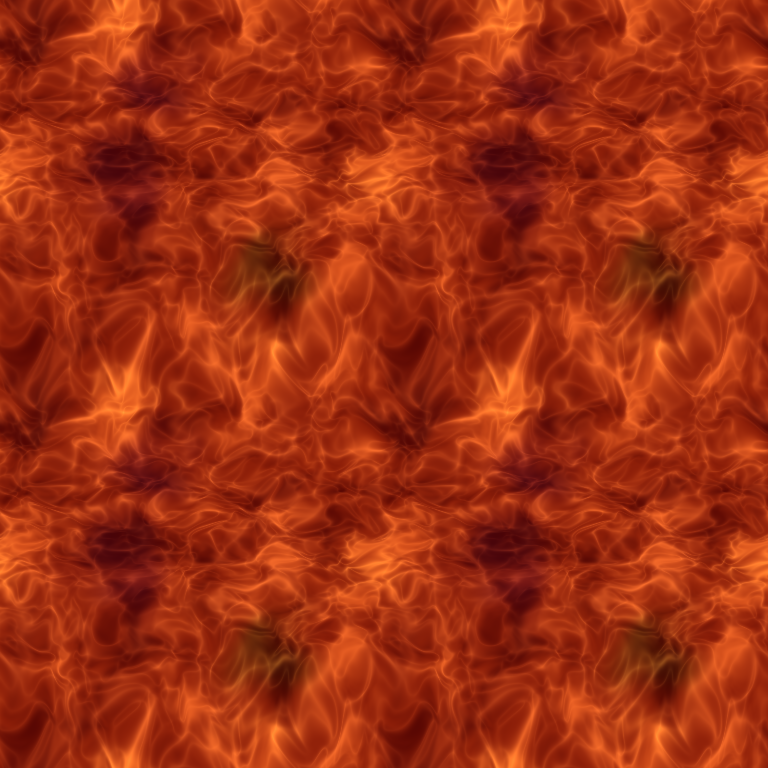
Reproduce this texture procedurally as a WebGL 2 fragment shader.

```glsl
#version 300 es
precision highp float;

uniform vec2 u_resolution;
out vec4 fragColor;

float hash(vec2 p) {
    vec3 q = fract(p.xyx * vec3(0.1031, 0.1030, 0.0973));
    q += dot(q, q.yzx + 33.33);
    return fract((q.x + q.y) * q.z);
}

// Slope contribution of one lattice corner, wrapped to the period
float corner(vec2 cell, vec2 offset, vec2 period, float seed) {
    float angle = 6.28319 * hash(mod(cell, period) + seed * 37.0);
    return dot(vec2(cos(angle), sin(angle)), offset);
}

// Gradient noise that repeats once per unit square
float noise(vec2 p, vec2 period, float seed) {
    p *= period;
    vec2 cell = floor(p), f = p - cell;
    vec2 e = vec2(1.0, 0.0);
    vec2 u = f * f * f * (f * (f * 6.0 - 15.0) + 10.0);
    float low = mix(corner(cell, f, period, seed),
                    corner(cell + e.xy, f - e.xy, period, seed), u.x);
    float high = mix(corner(cell + e.yx, f - e.yx, period, seed),
                     corner(cell + e.xx, f - e.xx, period, seed), u.x);
    return mix(low, high, u.y);
}

float fbm(vec2 p, vec2 period, float seed) {
    float sum = 0.0, weight = 1.0;
    for (int i = 0; i < 4; i++) {
        sum += weight * noise(p, period, seed + float(i));
        period *= 2.0;
        weight *= 0.5;
    }
    return sum;
}

vec2 warp(vec2 p, float period, float seed) {
    return vec2(noise(p, vec2(period), seed), noise(p, vec2(period), seed + 1.0));
}

// Soft bright thread along the zero line of the noise
float vein(vec2 p, vec2 period, float seed, float sharpness) {
    float n = noise(p, period, seed);
    return exp(-sharpness * (sqrt(n * n + 0.0006) - 0.0245));
}

// Round soft spot that wraps around the tile edges
float spot(vec2 p, vec2 centre, float radius) {
    vec2 d = fract(p - centre + 0.5) - 0.5;
    return exp(-dot(d, d) / (radius * radius));
}

void main() {
    // Two tiles across and two down
    vec2 tile = 2.0 * gl_FragCoord.xy / u_resolution;

    // Flatten the flow in one band, then swirl it
    vec2 p = tile;
    p.y += 0.075 * sin(6.28319 * (tile.y - 0.62));
    p += 0.055 * warp(p, 6.0, 1.0);
    p += 0.028 * warp(p, 13.0, 4.0);
    vec2 curl = p + 0.022 * warp(p, 21.0, 7.0);

    // Broad embers and scorched patches
    vec2 q = tile + 0.10 * warp(tile, 7.0, 10.0);
    float scorch = spot(q, vec2(0.31, 0.52), 0.10);
    float bruise = spot(q, vec2(0.41, 0.77), 0.08);
    float ash = spot(q, vec2(0.69, 0.30), 0.09);
    float soot = spot(q, vec2(0.06, 0.89), 0.09) + spot(q, vec2(0.97, 0.91), 0.10);
    float ember = spot(q, vec2(0.95, 0.53), 0.08) + spot(q, vec2(0.69, 0.09), 0.08)
                + spot(q, vec2(0.33, 0.97), 0.09);
    float heat = 0.38 + 0.52 * fbm(p, vec2(5.0, 6.0), 13.0)
               + 0.22 * fbm(curl, vec2(10.0, 12.0), 19.0);
    heat += 0.30 * ember - 0.32 * scorch - 0.22 * soot - 0.20 * bruise - 0.18 * ash;

    // Layered filaments, uneven in strength
    float strength = clamp(0.75 + 1.3 * noise(tile, vec2(5.0), 24.0), 0.25, 1.4);
    float veins = 0.50 * vein(p, vec2(8.0, 10.0), 27.0, 11.0) * strength
                + 0.36 * vein(curl, vec2(12.0, 15.0), 30.0, 10.0) * (1.5 - strength)
                + 0.24 * vein(curl, vec2(19.0, 23.0), 33.0, 8.0);
    veins *= 1.0 + 0.4 * ash + 0.3 * ember - 0.4 * scorch;
    heat += 0.44 * veins;

    // Dark crimson through rust to orange
    vec3 color = mix(vec3(0.32, 0.015, 0.005), vec3(0.55, 0.115, 0.03),
                     smoothstep(-0.05, 0.48, heat));
    color = mix(color, vec3(0.85, 0.32, 0.11), smoothstep(0.38, 1.0, heat));
    color += veins * vec3(0.13, 0.11, 0.065);
    color += ember * veins * vec3(0.10, 0.13, 0.03);

    // Purple and olive tints in the cooled areas
    color = mix(color, color * vec3(0.80, 0.65, 0.8) + vec3(0.0, 0.0, 0.045),
                min(scorch + bruise, 1.0));
    color = mix(color, color * vec3(0.80, 1.15, 1.0) + vec3(0.0, 0.03, 0.0), ash);
    fragColor = vec4(clamp(color, 0.0, 1.0), 1.0);
}
```
